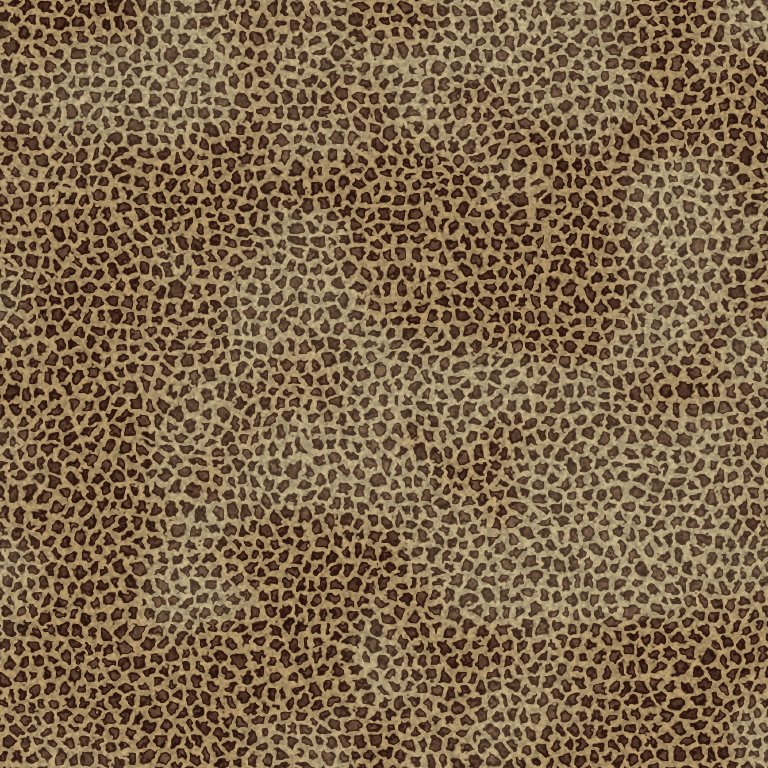
This texture is drawn by a Shadertoy shader. Its source:

```glsl
const float SPOTS_ACROSS = 52.0;
const float JITTER = 0.68;          // scatter of the spot centres
const float CORNER_SHARPNESS = 20.0;
const float SPOT_EDGE = 0.155;      // distance from cell border to spot rim
const float EDGE_SOFTNESS = 0.055;
const float CORE_START = 0.25;      // where the paler core sets in
const float CORE_FULL = 0.39;
const float CORE_STRENGTH = 0.48;
const float BEND = 0.9;             // slow bending of the spot rows
const float RAGGED = 0.34;          // fur displacement of spot rims
const float FUR_SCALE = 250.0;
const float FUR_CONTRAST = 0.46;
const float PATCH_SCALE = 8.0;

const vec3 WARM_GROUND = vec3(0.655, 0.555, 0.390);
const vec3 PALE_GROUND = vec3(0.690, 0.625, 0.480);
const vec3 SPOT_INK = vec3(0.175, 0.078, 0.050);
const vec3 CORE_BROWN = vec3(0.500, 0.390, 0.290);

float hash(vec2 p) {
    return fract(sin(dot(p, vec2(127.1, 311.7))) * 43758.545);
}

vec2 hash2(vec2 p) {
    return vec2(hash(p), hash(p + 57.3));
}

float noise(vec2 p) {
    vec2 i = floor(p), f = fract(p);
    f = f * f * (3.0 - 2.0 * f);
    return mix(mix(hash(i), hash(i + vec2(1, 0)), f.x),
               mix(hash(i + vec2(0, 1)), hash(i + vec2(1, 1)), f.x), f.y);
}

vec2 noise2(vec2 p) {
    return vec2(noise(p), noise(p + 31.7)) - 0.5;
}

// Jittered centre of a spot; odd rows are shifted by half a cell
vec2 spotCentre(vec2 cell) {
    float shift = 0.5 * mod(cell.y, 2.0);
    return cell + vec2(shift, 0.5) + JITTER * (hash2(cell) - 0.5);
}

// Rounded distance to the border of the nearest cell; z, w identify the cell
vec4 cellBorder(vec2 p) {
    vec2 base = floor(p), nearest = vec2(0.0), owner = base;
    float best = 1e3;
    for (int y = -2; y <= 2; y++)
    for (int x = -2; x <= 2; x++) {
        vec2 cell = base + vec2(x, y);
        vec2 toCentre = spotCentre(cell) - p;
        float d = dot(toCentre, toCentre);
        if (d < best) { best = d; nearest = toCentre; owner = cell; }
    }
    float sum = 0.0;
    for (int y = -2; y <= 2; y++)
    for (int x = -2; x <= 2; x++) {
        vec2 cell = owner + vec2(x, y);
        vec2 toCentre = spotCentre(cell) - p;
        vec2 across = toCentre - nearest;
        if (dot(across, across) > 1e-4) {
            float d = dot(0.5 * (toCentre + nearest), normalize(across));
            sum += exp(-CORNER_SHARPNESS * d);
        }
    }
    return vec4(-log(sum) / CORNER_SHARPNESS, 0.0, owner);
}

void mainImage(out vec4 fragColor, in vec2 fragCoord) {
    vec2 uv = fragCoord / iResolution.y;

    // Fur grain and broad pale patches
    float fur = 0.6 * noise(uv * FUR_SCALE) + 0.4 * noise(uv * FUR_SCALE * 1.7 + 9.0);
    float patches = 0.65 * noise(uv * PATCH_SCALE + 3.0)
                  + 0.35 * noise(uv * PATCH_SCALE * 2.3 + 17.0);
    float pale = smoothstep(0.3, 0.75, patches);

    // Spots with ragged rims
    vec2 p = uv * SPOTS_ACROSS + BEND * noise2(uv * 14.0);
    p += RAGGED * noise2(uv * FUR_SCALE * 0.8 + 5.0);
    vec4 border = cellBorder(p);
    float variation = hash(border.zw + 11.0);
    float rim = SPOT_EDGE + 0.03 * (variation - 0.5);
    float spot = smoothstep(rim - EDGE_SOFTNESS, rim + EDGE_SOFTNESS, border.x);
    float core = smoothstep(CORE_START, CORE_FULL, border.x + 0.06 * (fur - 0.5));
    core *= CORE_STRENGTH * (0.6 + 0.8 * variation);

    // Colour
    vec3 ground = mix(WARM_GROUND, PALE_GROUND, pale);
    vec3 ink = mix(SPOT_INK, CORE_BROWN, core);
    float strength = mix(0.98, 0.74, pale) - 0.12 * (fur - 0.5);
    vec3 color = mix(ground, ink, spot * strength);
    color *= 1.0 + FUR_CONTRAST * (fur - 0.5);
    fragColor = vec4(clamp(color, 0.0, 1.0), 1.0);
}
```
